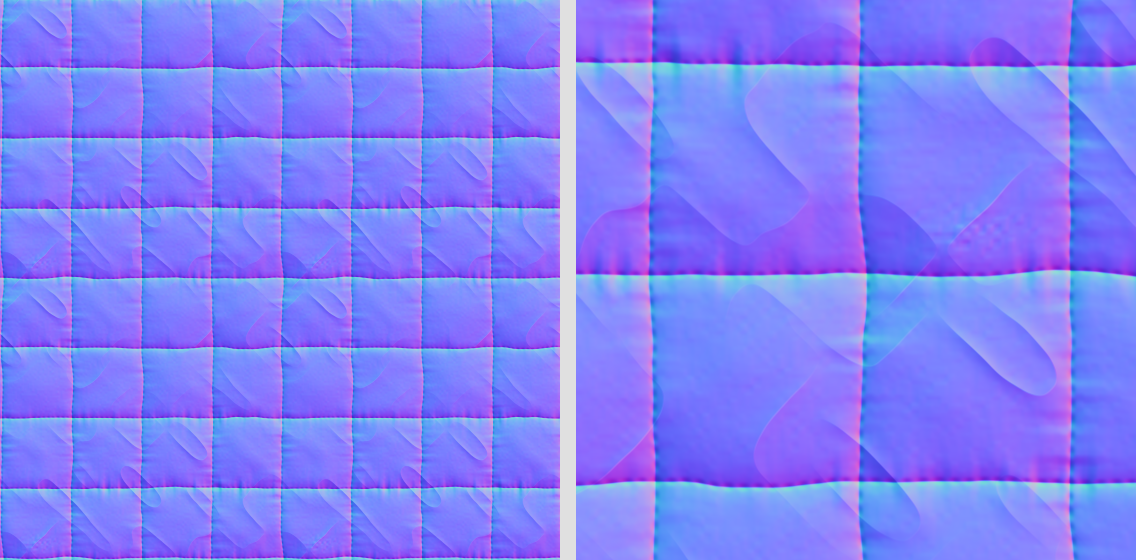
Left: the whole. Right: its middle third, enlarged.
Reproduce this texture map procedurally as a WebGL 1 fragment shader.

```glsl
precision highp float;
// Tangent-space normal map of a quilted, puckered fabric with square stitched cells.

uniform vec2 u_resolution;

#define CELLS 8.0          // quilt cells across and down
#define TILE 4.0           // cells before the wrinkles repeat
#define SEAM_SHIFT 0.03    // seam offset from the canvas edge, in cells
#define SEAM_WOBBLE 0.018
#define BULGE 0.056        // broad roundness of a cell
#define EDGE_ROLL 0.027    // steep roll next to the seams
#define PUCKER 0.011
#define FOLD 0.017
#define STITCHES 14.0      // stitches per cell side
#define GROOVE_WIDTH 0.014
#define GROOVE_DEPTH 0.007
#define GRAIN 0.0006

float hash(vec2 c) {
  vec3 k = fract(c.xyx * 0.1031);
  k += dot(k, k.yzx + 33.33);
  return fract((k.x + k.y) * k.z);
}

// Value noise in -1..1 that wraps after a whole number of lattice steps.
float noise(vec2 p, vec2 period) {
  vec2 c = floor(p), f = p - c;
  f = f * f * f * (f * (f * 6.0 - 15.0) + 10.0);
  vec2 a = floor(mod(c + 0.5, period));
  vec2 b = floor(mod(c + 1.5, period));
  float low = mix(hash(a), hash(vec2(b.x, a.y)), f.x);
  float high = mix(hash(vec2(a.x, b.y)), hash(b), f.x);
  return mix(low, high, f.y) * 2.0 - 1.0;
}

// Noise scaled by whole frequencies so that it wraps with the tile.
float tileNoise(vec2 p, vec2 frequency) {
  return noise(p * frequency, frequency * TILE);
}

// Uneven seams bend the whole cell grid.
vec2 bendGrid(vec2 p) {
  vec2 slow = vec2(tileNoise(p, vec2(2.0)), tileNoise(p.yx + 1.5, vec2(2.0)));
  vec2 fast = vec2(tileNoise(p, vec2(7.0)), tileNoise(p.yx + 1.5, vec2(7.0)));
  return p - SEAM_SHIFT + SEAM_WOBBLE * (slow + 0.3 * fast);
}

// Short gathers running away from both seam directions.
float puckers(vec2 q, vec2 seamDistance, float patches) {
  vec2 pull = exp(-seamDistance * 10.0);
  float down = tileNoise(q, vec2(14.0, 3.0)) * pull.y;
  float across = tileNoise(q + 0.5, vec2(3.0, 14.0)) * pull.x;
  return PUCKER * (down + across) * (0.9 + 0.7 * patches);
}

// Diagonal creases, stronger in some places than in others.
float folds(vec2 q, float patches) {
  vec2 diagonal = vec2(q.x + q.y, q.x - q.y);
  float falling = 1.0 - abs(tileNoise(diagonal, vec2(3.0, 1.0)));
  float rising = 1.0 - abs(tileNoise(diagonal.yx, vec2(2.0, 1.0)));
  return FOLD * (falling * falling * smoothstep(-0.3, 0.6, patches)
               + rising * rising * smoothstep(-0.2, 0.7, -patches));
}

float height(vec2 p) {
  vec2 q = bendGrid(p);
  vec2 u = abs(2.0 * fract(q) - 1.0);
  vec2 seamDistance = 0.5 * (1.0 - u);
  float patches = tileNoise(q + 0.7, vec2(1.0));

  // Padded cell
  float h = -BULGE * dot(u * u, vec2(0.6, 1.0));
  h -= EDGE_ROLL * dot(pow(u, vec2(9.0)), vec2(0.85, 1.0));

  // Cloth
  h += puckers(q, seamDistance, patches) + folds(q, patches);
  h += 0.014 * tileNoise(q, vec2(2.0)) + 0.004 * tileNoise(q, vec2(5.0));

  // Weave grain with one worn, fuzzy area per tile
  vec2 worn = (mod(q, TILE) - vec2(0.5, 0.2)) / vec2(0.4, 0.17);
  float fuzz = 1.0 - smoothstep(0.2, 1.0, length(worn));
  h += GRAIN * (1.0 + 3.0 * fuzz) * tileNoise(q, vec2(28.0));

  // Stitched groove
  vec2 groove = exp(-pow(seamDistance / GROOVE_WIDTH, vec2(2.0)));
  vec2 thread = 0.6 + 0.4 * cos(6.2831853 * STITCHES * q.yx);
  return h - GROOVE_DEPTH * dot(groove, thread);
}

vec3 normalColor(vec2 p) {
  const float STEP = 0.009;
  vec2 corner = p - 0.5 * STEP;
  float h = height(corner);
  vec2 slope = vec2(height(corner + vec2(STEP, 0.0)),
                    height(corner + vec2(0.0, STEP))) - h;
  vec3 n = normalize(vec3(-slope / STEP - vec2(0.0, 0.02), 1.0));
  return 0.5 + 0.5 * n;
}

void main() {
  // Four samples per pixel smooth the stitches.
  vec3 color = vec3(0.0);
  for (int j = 0; j < 2; j++) {
    for (int i = 0; i < 2; i++) {
      vec2 offset = 0.5 * vec2(float(i), float(j)) - 0.25;
      vec2 uv = (gl_FragCoord.xy + offset) / u_resolution;
      color += 0.25 * normalColor(uv * CELLS);
    }
  }
  gl_FragColor = vec4(color, 1.0);
}
```
